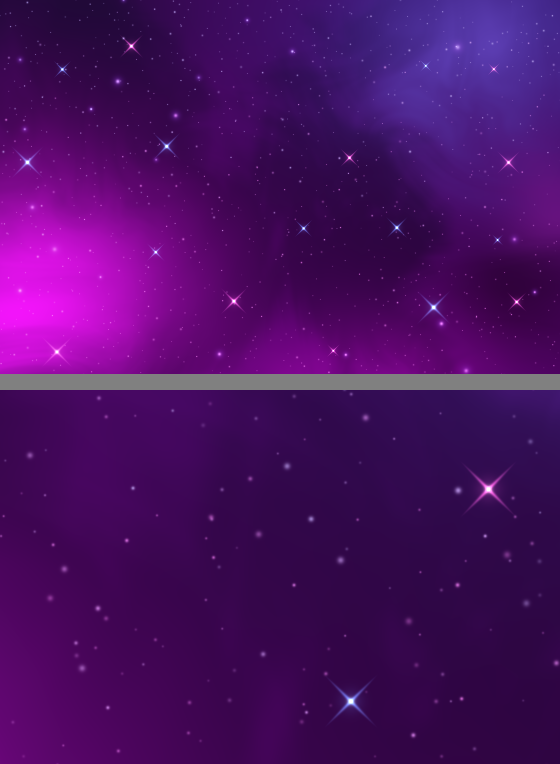
Top, the full canvas; bottom, a detail of the centre.
A WebGL 2 fragment shader for this texture:

```glsl
#version 300 es
precision highp float;

uniform vec2 u_resolution;
out vec4 fragColor;

vec3 hash3(vec2 cell) {
    vec3 h = fract(cell.xyx * vec3(0.1031, 0.1030, 0.0973));
    h += dot(h, h.yzx + 33.33);
    return fract((h.xxy + h.yzz) * h.zyx);
}

// Warped layers of sines, roughly -1 to 1
float clouds(vec2 p) {
    float sum = 0.0, amplitude = 0.6;
    for (int i = 0; i < 6; i++) {
        p = mat2(0.8, 0.6, -0.6, 0.8) * p * 1.65 + 1.7;
        p += 0.65 * sin(p.yx * 1.15 + float(i));
        sum += amplitude * sin(p.x) * sin(p.y);
        amplitude *= 0.58;
    }
    return sum;
}

float glow(vec2 p, vec2 center, vec2 radius) {
    vec2 d = (p - center) / radius;
    return exp(-dot(d, d));
}

vec3 nebula(vec2 p) {
    float broad = clouds(p * 1.6 + 0.4);
    float fine = clouds(p * 3.2 + 5.0);
    vec2 drift = p + 0.08 * vec2(broad, fine);

    vec3 color = mix(vec3(0.165, 0.015, 0.235), vec3(0.29, 0.015, 0.375),
                     smoothstep(-0.35, 0.2, broad + 0.45 * fine));
    // Dark corners
    color = mix(color, vec3(0.11, 0.035, 0.20), 0.9 * glow(drift, vec2(0.08, 1.0), vec2(0.5, 0.28)));
    color = mix(color, vec3(0.14, 0.0, 0.17), 0.8 * glow(drift, vec2(1.42, 0.22), vec2(0.22, 0.18)));
    // Blue haze
    color = mix(color, vec3(0.21, 0.11, 0.48), 0.95 * glow(drift, vec2(1.32, 0.96), vec2(0.6, 0.36)));
    color = mix(color, vec3(0.38, 0.26, 0.73),
                clamp(0.92 + 0.45 * fine, 0.0, 1.0) * glow(drift, vec2(1.25, 0.84), vec2(0.25, 0.24)));
    // Magenta haze
    color = mix(color, vec3(0.64, 0.02, 0.69),
                clamp(0.7 + 0.45 * fine, 0.0, 1.0) * glow(drift, vec2(1.0, -0.05), vec2(0.4, 0.2)));
    color = mix(color, vec3(0.50, 0.10, 0.58), 0.55 * glow(drift, vec2(1.52, 0.47), vec2(0.14, 0.14)));
    color = mix(color, vec3(0.56, 0.02, 0.62), 0.75 * glow(drift, vec2(0.12, 0.18), vec2(0.46, 0.42)));
    color = mix(color, vec3(0.95, 0.08, 0.98),
                clamp(1.0 + 0.3 * fine, 0.0, 1.0) * glow(drift, vec2(0.02, 0.19), vec2(0.33, 0.27)));
    return color;
}

// Round stars, one at most in each cell of a turned grid
vec3 stars(vec2 p, float cellSize, float share, float radius, float halo, float angle) {
    vec2 grid = mat2(cos(angle), sin(angle), -sin(angle), cos(angle)) * p / cellSize + 40.0;
    vec3 place = hash3(floor(grid));
    vec3 kind = hash3(floor(grid) + 71.0);
    float d = length(fract(grid) - 0.2 - 0.6 * place.xy) * cellSize;
    float size = radius * mix(0.6, 1.3, kind.x * kind.x);
    float soft = size * size + 0.12 / (u_resolution.y * u_resolution.y);
    float core = exp(-d * d / soft) * mix(0.35, 1.0, kind.y);
    float aura = halo * exp(-d * d / (7.0 * soft));
    vec3 tint = mix(vec3(0.9, 0.45, 0.9), vec3(0.72, 0.68, 1.0),
                    smoothstep(0.3, 0.9, p.y + 0.6 * (kind.z - 0.5)));
    return step(place.z, share) * (core * mix(tint, vec3(1.0), 0.3 * halo) + aura * vec3(0.5, 0.2, 0.9));
}

float ray(vec2 d, float width) {
    float fade = max(1.0 - d.x, 0.0);
    float across = d.y / (width * (0.35 + 0.65 * fade));
    return fade * sqrt(fade) * exp(-across * across);
}

// Diagonal four-armed sparkles
vec3 sparkles(vec2 p) {
    vec2 grid = p / 0.25 + 13.0;
    vec3 place = hash3(floor(grid));
    vec3 kind = hash3(floor(grid) + 29.0);
    float size = mix(0.022, 0.066, kind.x * kind.x);
    vec2 d = (fract(grid) - 0.2 - 0.6 * place.xy) * 0.25 / size;
    float r2 = dot(d, d);
    d = abs(mat2(0.7071, 0.7071, -0.7071, 0.7071) * d);
    float width = 0.04 + 0.3 / (u_resolution.y * size);
    float arms = ray(d, width) + ray(d.yx, width);
    vec3 tint = mix(vec3(0.35, 0.5, 1.0), vec3(1.0, 0.35, 0.88), step(0.5, kind.y));
    vec3 light = tint * (0.9 * arms + 0.2 * exp(-r2 * 12.0)) + vec3(0.6) * exp(-r2 * 130.0);
    return step(place.z, 0.78) * light;
}

void main() {
    vec2 p = gl_FragCoord.xy / u_resolution.y;
    vec3 color = nebula(p);

    // Dust, common stars, haloed stars
    vec3 light = 0.5 * stars(p, 0.024, 0.3, 0.0016, 0.0, 0.4);
    light += 0.8 * stars(p, 0.042, 0.4, 0.0023, 0.0, 1.1);
    light += stars(p, 0.15, 0.28, 0.0042, 0.35, 0.7);
    light += sparkles(p);

    // Screen blend
    color = 1.0 - (1.0 - color) * (1.0 - min(light, 1.0));
    fragColor = vec4(color, 1.0);
}
```
